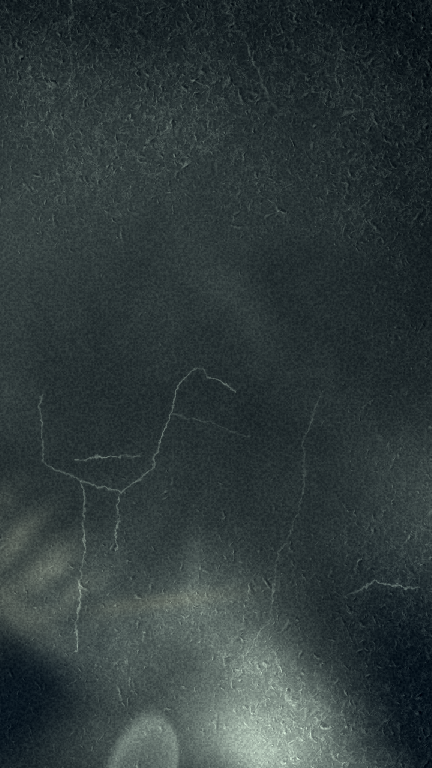
Give the GLSL for this texture, as a Shadertoy shader.

```glsl
// Weathered dark slate: soft light pools and shadows set the large tones,
// jittered polylines draw the cracks, cell-scattered strokes and sine
// filaments make the flakes, and cellular noise roughens the surface.

float hash(vec2 p) {
    vec3 q = fract(p.xyx * .1031);
    q += dot(q, q.yzx + 33.33);
    return fract((q.x + q.y) * q.z);
}

vec2 hash2(vec2 p) { return vec2(hash(p), hash(p + 71.7)); }

mat2 rotate(float a) { return mat2(cos(a), -sin(a), sin(a), cos(a)); }

// Gaussian pool at x, y whose long axis is turned by angle
float pool(vec2 p, float x, float y, float angle, float rx, float ry) {
    vec2 q = rotate(-angle) * (vec2(x, y) - p) / vec2(rx, ry);
    return exp(-dot(q, q));
}

float cellular(vec2 p) {
    vec2 cell = floor(p);
    float nearest = 2.;
    for (int k = 0; k < 9; k++) {
        vec2 id = cell + vec2(k % 3 - 1, k / 3 - 1);
        nearest = min(nearest, length(id + hash2(id) - p));
    }
    return nearest;
}

// Layered sines, roughly -1 to 1
float mottle(vec2 p) {
    float sum = 0., amp = .5;
    for (int i = 0; i < 5; i++) {
        sum += amp * sin(p.x + 1.7 * sin(p.y * .8)) * cos(p.y + 1.3 * sin(p.x * .9));
        p = rotate(.9) * p * 1.9 + 3.1;
        amp *= .62;
    }
    return sum;
}

// Short, mostly upright strokes with a lit side and a shaded side
float flakes(vec2 p, float scale, float density, float pixel) {
    p *= scale;
    vec2 cell = floor(p);
    float lit = 0., shade = 0., soft = pixel * scale;
    for (int k = 0; k < 9; k++) {
        vec2 id = cell + vec2(k % 3 - 1, k / 3 - 1), r = hash2(id + scale), s = hash2(id + 19.3);
        float turn = r.x - .5;
        vec2 q = rotate(1.75 + turn * (.9 + 6. * turn * turn)) * (p - id - hash2(id + 5.1));
        q.y += (s.x - .5) * .9 * q.x * q.x;
        float reach = q.x / mix(.15, .65, s.y * s.y);
        float keep = max(0., 1. - reach * reach) * smoothstep(r.y, r.y + .25, density) * (.25 + .75 * s.x * s.x);
        lit = max(lit, keep * smoothstep(.05 + soft, 0., abs(q.y)));
        shade = max(shade, keep * smoothstep(.1 + soft, 0., abs(q.y + .18)));
    }
    return lit - .5 * shade;
}

float segment(vec2 p, vec2 a, vec2 b) {
    vec2 d = b - a;
    return length(p - a - d * clamp(dot(p - a, d) / dot(d, d), 0., 1.));
}

float polyline(vec2 p, vec2 v[9]) {
    float d = 9.;
    for (int i = 0; i < 8; i++) d = min(d, segment(p, v[i], v[i + 1]));
    return d;
}

float stroke(float d, float pixel) { return smoothstep(.0015 + pixel, 0., d) + .1 * exp(-d * 130.); }

void mainImage(out vec4 fragColor, in vec2 fragCoord) {
    vec2 p = fragCoord / iResolution.xy * vec2(1., 1.7778);
    float pixel = 1. / iResolution.x, cloud = mottle(p * 9.);

    // Broad tones and vignette
    float tone = .19 + .03 * cloud + .075 * pool(p, .25, 1.43, .2, .38, .28)
        + .06 * pool(p, 0., 1.05, 0., .15, .35) + .04 * pool(p, .55, 1.08, .9, .13, .05)
        + .1 * pool(p, 1., .59, .4, .2, .2) - .06 * smoothstep(1.5, 1.78, p.y)
        - .05 * smoothstep(.75, 1., p.x) * smoothstep(.7, 1.1, p.y);

    // Lower light: haze, streaks and the bright beam
    float streak = .7 + .3 * sin(dot(p, vec2(-45., 54.)) + 2. * cloud);
    float leftLight = pool(p, .08, .49, .75, .2, .09) * streak + .8 * pool(p, .05, .35, .65, .16, .05);
    float ribbon = pool(p, .38, .385, -.12, .17, .02);
    float beam = pool(p, .66, .13, .95, .31, .125);
    tone += .19 * leftLight + .05 * ribbon + (.34 + .08 * cloud) * beam
        + (.13 + .05 * cloud) * pool(p, .29, .31, .2, .25, .2) + .05 * pool(p, .45, .44, 1.6, .12, .025)
        + .34 * pool(p, .59, .03, .75, .17, .08) + .16 * pool(p, .4, .04, 0., .2, .09);

    // Tilted flare, crisp only on its right shoulder
    vec2 flare = rotate(-.35) * (p - vec2(.33, -.02));
    float rim = length(flare / vec2(.075, .14)) - 1.;
    float blur = mix(.35, .05, smoothstep(-.06, .04, flare.x));
    tone += .2 * smoothstep(blur, -.1, rim) * exp(1.6 * min(rim, 0.));

    // Deep corners
    float corners = pool(p, 0., .13, -.8, .27, .13) + .85 * pool(p, 1., .13, 1.3, .33, .15);
    tone = max(tone - .14 * corners, .1);

    // Flakes and filaments gather at the top, the right side and the lit base
    float density = .09 + .8 * smoothstep(1.08, 1.6, p.y + .12 * cloud) + .35 * smoothstep(.6, 1., p.x)
        + .3 * beam + .25 * smoothstep(.75, .35, p.y) + .22 * cloud;
    vec2 w = p + .008 * vec2(mottle(p * 42.), mottle(p.yx * 37. + 8.));
    float relief = .4 * smoothstep(.15, .9, density) * (smoothstep(.16, 0., abs(mottle(w * vec2(62., 44.)))) - .35);
    for (float i = 0.; i < 3.; i++) relief += .9 * flakes(w + 3.7 * i, 27. * pow(1.62, i), density * (.76 + .12 * i), pixel);
    tone += relief * (.11 + .3 * tone);

    // Cracks
    vec2 c = p + .009 * vec2(mottle(p.yx * 50.), mottle(p * 43. + 4.));
    float arch = polyline(c, vec2[9](vec2(.09, .86), vec2(.1, .71), vec2(.18, .67), vec2(.28, .637),
        vec2(.35, .69), vec2(.385, .78), vec2(.41, .875), vec2(.45, .926), vec2(.545, .875)));
    float fissure = polyline(c, vec2[9](vec2(.74, .86), vec2(.7, .76), vec2(.705, .68), vec2(.69, .58),
        vec2(.64, .48), vec2(.635, .41), vec2(.62, .34), vec2(.575, .27), vec2(.55, .22)));
    vec4 twigs[9] = vec4[9](vec4(.19, .67, .195, .54), vec4(.195, .54, .175, .27), vec4(.18, .713, .325, .725),
        vec4(.276, .63, .266, .505), vec4(.8, .4, .87, .43), vec4(.87, .43, .97, .417),
        vec4(.4, .82, .58, .77), vec4(.167, 1.78, .165, 1.54), vec4(.52, 1.78, .63, 1.54));
    float twig = 9., faint = 9.;
    for (int i = 0; i < 9; i++) {
        float d = segment(c, twigs[i].xy, twigs[i].zw);
        if (i < 6) twig = min(twig, d); else faint = min(faint, d);
    }
    tone += (.75 + .6 * mottle(p * 30.)) * (.22 * stroke(arch, pixel) + .12 * stroke(fissure, pixel)
        + .24 * stroke(twig, pixel) + .1 * stroke(faint, pixel));

    // Pebbled surface and grain
    tone += (cellular(p * 130.) - .5) * .06 + (hash(floor(p * 288.)) - .5) * (.03 + .13 * tone);

    // Green-grey ramp, warm streaks, blue corners
    vec3 color = tone * vec3(.947, 1., .895) + vec3(-.03, 0., .026);
    color += vec3(.02, .005, -.012) * (leftLight + ribbon) + vec3(-.015, 0., .02) * corners;
    fragColor = vec4(clamp(color, 0., 1.), 1.);
}
```
